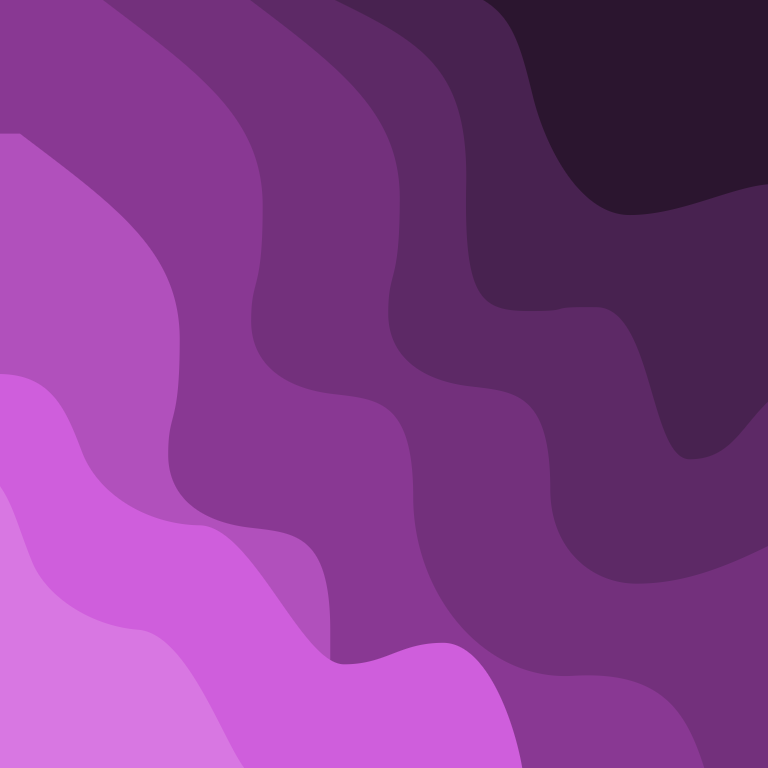
This background is drawn by a Shadertoy shader. Its source:

```glsl
const vec3 NIGHT  = vec3(0.167, 0.082, 0.184);
const vec3 PLUM   = vec3(0.284, 0.133, 0.312);
const vec3 GRAPE  = vec3(0.363, 0.161, 0.400);
const vec3 PURPLE = vec3(0.451, 0.190, 0.488);
const vec3 VIOLET = vec3(0.539, 0.220, 0.575);
const vec3 ORCHID = vec3(0.694, 0.312, 0.737);
const vec3 PINK   = vec3(0.812, 0.367, 0.861);
const vec3 BLUSH  = vec3(0.849, 0.467, 0.886);

const vec2 SWEEP = vec2(1.0, -0.6);   // every ridge advances along this direction
const float ORCHID_TOP = 0.826;
const vec2 ORCHID_START = vec2(0.026, 0.826);
const vec2 VIOLET_START = vec2(0.134, 1.000);
const vec2 PURPLE_START = vec2(0.3125, 1.010);

// Ridge knots: position in xy, curve handle in zw
const vec4 NONE = vec4(0.0);
const vec4[6] PLUM_RIDGE = vec4[6](
    vec4(0.629, 1.000, 0.039, -0.023), vec4(0.694, 0.874, 0.016, -0.065),
    vec4(0.820, 0.720, 0.065, 0.000), vec4(1.000, 0.760, 0.049, 0.004), NONE, NONE);
const vec4[6] GRAPE_RIDGE = vec4[6](
    vec4(0.436, 1.000, 0.117, -0.057), vec4(0.607, 0.759, -0.003, -0.150),
    vec4(0.690, 0.595, 0.063, 0.000), vec4(0.777, 0.600, 0.073, -0.001),
    vec4(0.898, 0.402, 0.052, 0.000), vec4(1.000, 0.477, 0.036, 0.035));
const vec4[6] PINK_RIDGE = vec4[6](
    vec4(0.000, 0.513, 0.068, -0.001), vec4(0.107, 0.411, 0.021, -0.055),
    vec4(0.260, 0.316, 0.068, -0.001), vec4(0.448, 0.135, 0.055, 0.000),
    vec4(0.577, 0.163, 0.057, 0.000), vec4(0.680, 0.000, 0.010, -0.059));
const vec4[6] BLUSH_RIDGE = vec4[6](
    vec4(0.000, 0.367, 0.018, -0.026), vec4(0.042, 0.268, 0.018, -0.044),
    vec4(0.180, 0.180, 0.063, -0.005), vec4(0.318, 0.000, 0.029, -0.039), NONE, NONE);

// Shape shared by the three middle ridges, relative to its start
const vec4[6] RIBBON = vec4[6](
    vec4(0.000, 0.000, 0.125, -0.095), vec4(0.208, -0.268, 0.000, -0.115),
    vec4(0.193, -0.418, 0.000, -0.059), vec4(0.299, -0.513, 0.059, -0.007),
    vec4(0.404, -0.647, 0.000, -0.126), NONE);
const vec4[6] VIOLET_TAIL = vec4[6](
    vec4(0.538, 0.353, 0.000, -0.126), vec4(0.746, 0.120, 0.117, 0.007),
    vec4(0.917, 0.000, 0.023, -0.072), NONE, NONE, NONE);
const vec4[6] PURPLE_TAIL = vec4[6](
    vec4(0.7165, 0.363, 0.000, -0.078), vec4(0.829, 0.240, 0.059, 0.000),
    vec4(1.000, 0.289, 0.059, 0.029), NONE, NONE, NONE);

// Signed distance to one cubic bend, negative below it; ends continue straight
float bendDistance(vec2 p, vec4 a, vec4 b) {
    vec2 c0 = a.xy, c1 = a.xy + a.zw, c2 = b.xy - b.zw, c3 = b.xy;
    vec2 point, tangent;
    float t = 0.5, stride = 0.25;
    for (int i = 0; i < 16; i++) {
        float u = 1.0 - t;
        point = u * u * u * c0 + 3.0 * u * u * t * c1 + 3.0 * u * t * t * c2 + t * t * t * c3;
        tangent = u * u * (c1 - c0) + 2.0 * u * t * (c2 - c1) + t * t * (c3 - c2);
        t += dot(p - point, SWEEP) > 0.0 ? stride : -stride;
        stride *= 0.5;
    }
    tangent = normalize(tangent);
    vec2 offset = p - point;
    return tangent.x * offset.y - tangent.y * offset.x;
}

// Choose the bend that spans p along the sweep
float ridgeDistance(vec2 p, vec4[6] knots) {
    vec4 a = knots[0], b = knots[1];
    for (int i = 1; i < 5; i++) {
        if (knots[i + 1] == NONE || dot(p - knots[i].xy, SWEEP) < 0.0) break;
        a = knots[i];
        b = knots[i + 1];
    }
    return bendDistance(p, a, b);
}

float ribbonDistance(vec2 p, vec2 start, vec4[6] tail) {
    if (dot(p - tail[0].xy, SWEEP) > 0.0) return ridgeDistance(p, tail);
    return ridgeDistance(p - start, RIBBON);
}

void paint(inout vec3 color, vec3 layer, float distance) {
    float pixel = 1.0 / min(iResolution.x, iResolution.y);
    color = mix(color, layer, clamp(0.5 - distance / pixel, 0.0, 1.0));
}

void mainImage(out vec4 fragColor, in vec2 fragCoord) {
    vec2 p = fragCoord / iResolution.xy;
    vec3 color = NIGHT;

    // Layers from the upper right to the lower left
    paint(color, PLUM, ridgeDistance(p, PLUM_RIDGE));
    paint(color, GRAPE, ridgeDistance(p, GRAPE_RIDGE));
    paint(color, PURPLE, ribbonDistance(p, PURPLE_START, PURPLE_TAIL));
    paint(color, VIOLET, ribbonDistance(p, VIOLET_START, VIOLET_TAIL));
    float orchid = ridgeDistance(p - ORCHID_START, RIBBON);
    paint(color, ORCHID, max(orchid, p.y - ORCHID_TOP));
    paint(color, PINK, ridgeDistance(p, PINK_RIDGE));
    paint(color, BLUSH, ridgeDistance(p, BLUSH_RIDGE));

    fragColor = vec4(color, 1.0);
}
```
